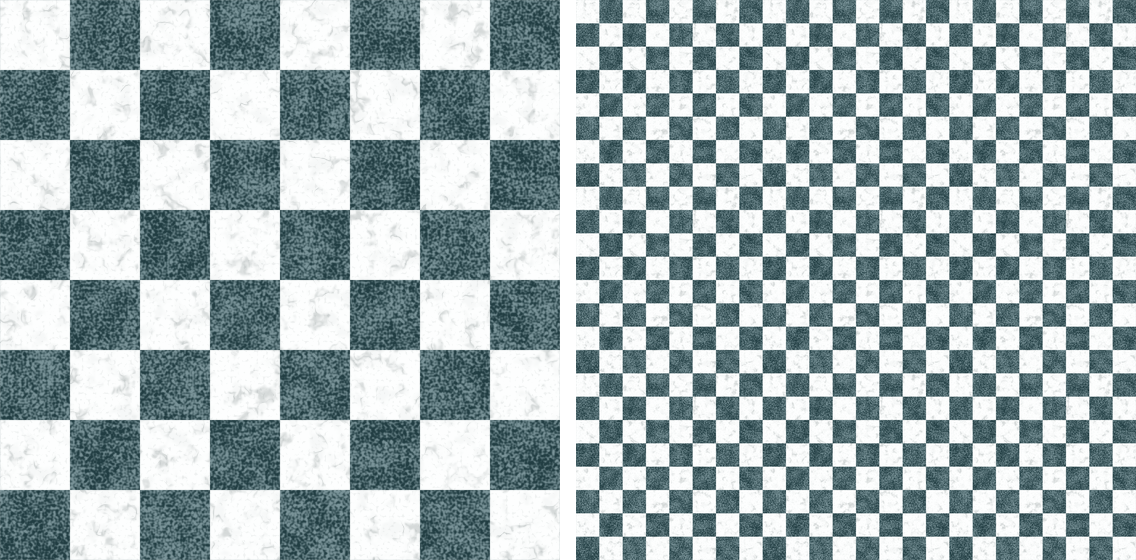
Left: one tile. Right: repeated 3 by 3.
This pattern is drawn by a Shadertoy shader. Its source:

```glsl
// Checkerboard of 8 by 8 stone tiles: speckled slate teal and faintly veined white.
// Each stone is built from gradient noise on a wrapping lattice, so the canvas
// tiles without a seam; a soft signed checker mask joins the two stones.

float hash(vec2 cell, float seed) {
    vec3 q = fract(vec3(cell.xyx + seed * 17.3) * vec3(0.1031, 0.1030, 0.0973));
    q += dot(q, q.yzx + 33.33);
    return fract((q.x + q.y) * q.z);
}

// One corner's contribution to the gradient noise
float corner(vec2 cell, vec2 offset, float period, float seed) {
    float angle = 6.28319 * hash(mod(cell, period), seed);
    return dot(vec2(cos(angle), sin(angle)), offset);
}

// Gradient noise with a whole number of lattice cells across the canvas
float noise(vec2 uv, float period, float seed) {
    vec2 p = uv * period, i = floor(p), f = p - i;
    vec2 s = f * f * f * (f * (f * 6.0 - 15.0) + 10.0);
    vec2 e = vec2(1.0, 0.0);
    return mix(
        mix(corner(i, f, period, seed), corner(i + e, f - e, period, seed), s.x),
        mix(corner(i + e.yx, f - e.yx, period, seed),
            corner(i + 1.0, f - 1.0, period, seed), s.x), s.y);
}

float fbm(vec2 uv, float period, float seed) {
    float sum = 0.0, amp = 1.0;
    for (int k = 0; k < 3; k++) {
        sum += amp * noise(uv, period, seed + float(k));
        period *= 2.0;
        amp *= 0.5;
    }
    return sum;
}

// Crisp dark and light flecks gathered into drifting clouds
vec3 slate(vec2 uv, float tileTone) {
    float grain = noise(uv, 211.0, 1.0) + 0.65 * noise(uv, 127.0, 2.0);
    float cloud = 0.42 * fbm(uv, 19.0, 3.0);
    float tone = smoothstep(-0.60, 0.70, grain + cloud + 0.14 * (tileTone - 0.5));
    return mix(vec3(0.13, 0.24, 0.26), vec3(0.48, 0.58, 0.60), tone);
}

// Near-white stone with broken, curling veins and a light dusting
vec3 marble(vec2 uv) {
    vec2 warp = vec2(fbm(uv, 24.0, 7.0), fbm(uv, 24.0, 11.0));
    float vein = 1.0 - smoothstep(0.0, 0.16, abs(fbm(uv + 0.016 * warp, 21.0, 15.0)));
    float patches = smoothstep(-0.1, 0.45, fbm(uv, 29.0, 19.0));
    float dust = smoothstep(0.12, 0.55, noise(uv, 173.0, 23.0));
    float shade = 0.12 * vein * patches + 0.025 * patches + 0.05 * dust;
    return vec3(0.992, 0.997, 0.996) - shade * vec3(1.08, 1.0, 1.0);
}

void mainImage(out vec4 fragColor, in vec2 fragCoord) {
    vec2 uv = fragCoord / iResolution.xy;

    // Signed distance to the tile edges, softened to a thin blended joint
    vec2 soft = max(vec2(0.0009), 0.6 / iResolution.xy);
    vec2 side = clamp(sin(25.13274 * uv) / (25.13274 * soft), -1.0, 1.0);
    float dark = 0.5 + 0.5 * side.x * side.y;

    float tileTone = hash(floor(uv * 8.0), 31.0);
    fragColor = vec4(mix(marble(uv), slate(uv, tileTone), dark), 1.0);
}
```
